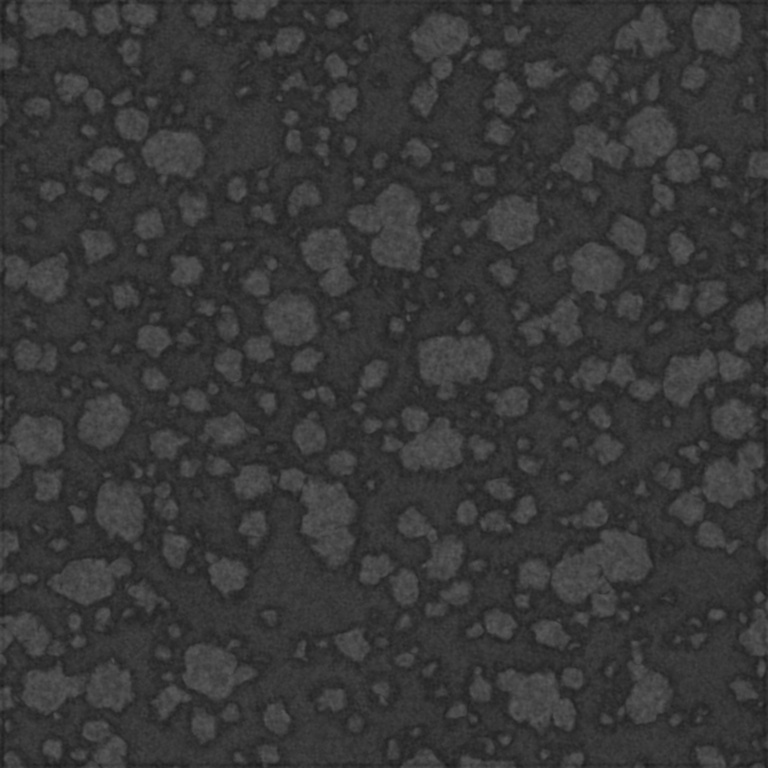
Write a WebGL 2 fragment shader that draws this texture.

```glsl
#version 300 es
precision highp float;
// Pale, mottled, irregular grains with dark rims scattered over a noisy charcoal ground.

uniform vec2 u_resolution;
out vec4 outColor;

float hash(vec2 p) {
    return fract(sin(dot(p, vec2(127.1, 311.7))) * 43758.5453);
}

float noise(vec2 p) {
    vec2 i = floor(p), f = fract(p);
    f = f * f * (3.0 - 2.0 * f);
    return mix(mix(hash(i), hash(i + vec2(1, 0)), f.x),
               mix(hash(i + vec2(0, 1)), hash(i + vec2(1, 1)), f.x), f.y);
}

mat2 rotation(float a) {
    return mat2(cos(a), sin(a), -sin(a), cos(a));
}

// Distance to the nearest grain of one size class, on a jittered grid.
float grainLayer(vec2 p, float cells, float share, float minRadius, float maxRadius) {
    float nearest = 1.0;
    vec2 base = floor(p * cells);
    for (int y = -1; y <= 1; y++) {
        for (int x = -1; x <= 1; x++) {
            vec2 cell = base + vec2(x, y);
            vec2 seed = cell + cells * 3.7;
            if (hash(seed) > share) continue;
            vec2 jitter = vec2(hash(seed + 17.3), hash(seed + 41.9));
            vec2 q = p - (cell + jitter) / cells;
            q = rotation(6.283 * hash(seed + 63.1)) * q;
            float stretch = mix(0.88, 1.14, hash(seed + 29.4));
            float radius = mix(minRadius, maxRadius, hash(seed + 87.7));
            nearest = min(nearest, length(q * vec2(stretch, 1.0 / stretch)) - radius);
        }
    }
    return nearest;
}

void main() {
    vec2 uv = gl_FragCoord.xy / u_resolution;

    // Uneven outlines
    vec2 warp = vec2(noise(uv * 65.0), noise(uv * 65.0 + 37.0)) - 0.5;
    vec2 p = uv + 0.011 * warp;
    float d = grainLayer(p, 10.0, 0.42, 0.022, 0.037);
    d = min(d, grainLayer(p, 18.0, 0.5, 0.013, 0.022));
    d = min(d, grainLayer(p, 34.0, 0.4, 0.004, 0.011));
    d += 0.006 * (noise(rotation(0.6) * uv * 120.0) - 0.5);

    // Ground, darkest around and between the grains
    float ground = mix(0.172, 0.218, smoothstep(0.002, 0.017, d));
    ground += 0.016 * (noise(uv * 14.0 + 5.0) - 0.5);

    // Mottled grain interior
    float mottle = 0.6 * noise(rotation(0.4) * uv * 125.0 + 11.0)
                 + 0.4 * noise(rotation(1.1) * uv * 210.0 + 23.0);
    float body = 0.285 + 0.11 * (mottle - 0.5);
    float tone = mix(ground, body, 1.0 - smoothstep(-0.006, 0.003, d));

    // Fine speckle everywhere
    float speckle = 0.6 * noise(rotation(0.8) * uv * 250.0)
                  + 0.4 * noise(rotation(0.3) * uv * 340.0 + 9.0);
    tone += 0.085 * (speckle - 0.5);

    // Faint dark line just inside the border
    vec2 side = min(uv, 1.0 - uv);
    float inset = (min(side.x, side.y) - 0.004) / 0.0025;
    tone -= 0.035 * exp(-inset * inset);

    outColor = vec4(vec3(tone), 1.0);
}
```
